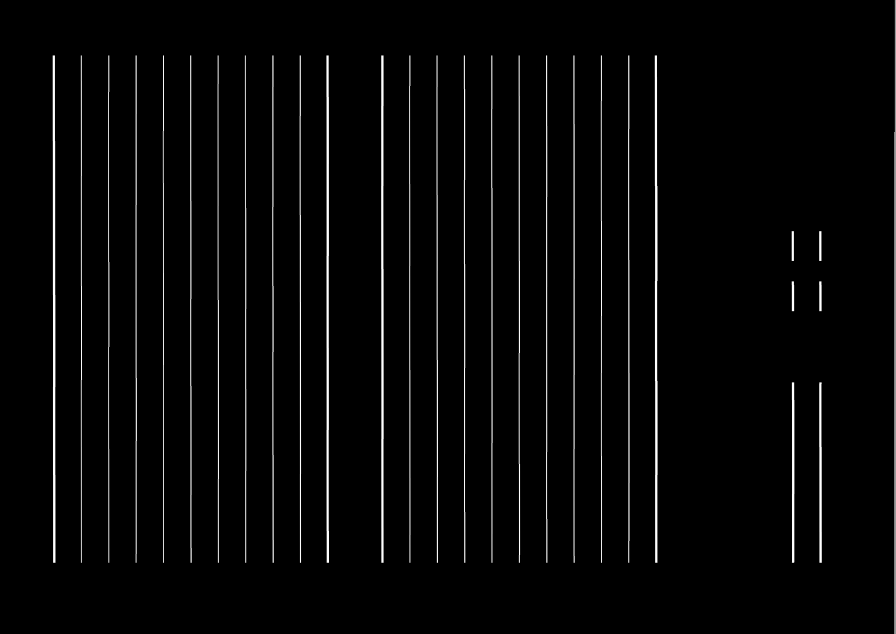
Give the GLSL for this pattern, as a Shadertoy shader.

```glsl
// Two panels of fine white vertical rules on black, with short paired bars at the right.

float hash(vec2 p) {
    return fract(sin(dot(p, vec2(127.1, 311.7))) * 43758.5);
}

// Share of a pixel of size px, centred at x, that lies between lo and hi.
float coverage(float x, float lo, float hi, float px) {
    return clamp((min(x + 0.5 * px, hi) - max(x - 0.5 * px, lo)) / px, 0.0, 1.0);
}

// One-dimensional cellular noise: a random value held along uneven stretches of a rule.
float stretchValue(float y, float rule) {
    float cell = floor(y), nearest = 9.0, value = 0.0;
    for (float k = -1.0; k <= 1.0; k++) {
        vec2 id = vec2(cell + k, rule);
        float d = abs(y - id.x - hash(id));
        if (d < nearest) {
            nearest = d;
            value = hash(id + 37.0);
        }
    }
    return value;
}

void mainImage(out vec4 fragColor, in vec2 fragCoord) {
    // The canvas measures 768 by 543 units.
    vec2 p = fragCoord / iResolution.xy * vec2(768.0, 543.0);
    vec2 px = vec2(768.0, 543.0) / iResolution.xy;

    // Evenly pitched rules; slots 0-10 and 12-22 form the panels, 27-28 the bars.
    float slot = round((p.x - 46.3) / 23.46);
    bool inPanel = slot >= 0.0 && slot <= 22.0 && slot != 11.0;
    bool inBars = slot == 27.0 || slot == 28.0;
    bool border = slot == 0.0 || slot == 10.0 || slot == 12.0 || slot == 22.0;

    // Slight stepped drift and uneven thickness along each rule.
    float wear = stretchValue(p.y / 75.0, slot);
    float drift = 0.3 * (wear - 0.5) + 0.25 * (0.5 - p.y / 543.0);
    float width = border || inBars ? 1.85 + 0.2 * wear
                                   : 0.68 + 0.16 * hash(vec2(slot, 5.0)) + 0.18 * wear;
    float x = p.x - 46.3 - slot * 23.46 - drift;
    float rule = coverage(x, -0.5 * width, 0.5 * width, px.x);

    // Vertical extents: full panel height, or one long and two short bars.
    float extent = 0.0;
    if (inPanel) extent = coverage(p.y, 61.0, 495.5, px.y);
    if (inBars) extent = coverage(p.y, 61.0, 215.5, px.y)
                       + coverage(p.y, 276.5, 302.0, px.y)
                       + coverage(p.y, 319.5, 345.0, px.y);

    // Grey strip on the right edge, narrower near the top.
    float stripLeft = p.y > 430.0 ? 767.0 : 766.4;
    float strip = 0.6 * coverage(p.x, stripLeft, 769.0, px.x);

    fragColor = vec4(vec3(max(rule * extent, strip)), 1.0);
}
```
